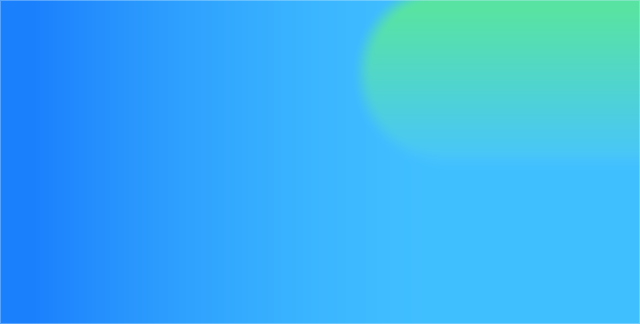
Write a Shadertoy shader that draws this background.

```glsl
// A calm blue backdrop that brightens from left to right, with a soft-edged
// green-to-sky pill running off the top right corner. Built from an eased
// horizontal gradient, a capsule distance function and a faint pale rim.

// Distance to a horizontal capsule that starts at 'start' and runs right forever
float rightwardCapsule(vec2 p, vec2 start, float radius) {
    vec2 q = p - start;
    return length(vec2(min(q.x, 0.0), q.y)) - radius;
}

void mainImage(out vec4 fragColor, in vec2 fragCoord) {
    vec2 uv = fragCoord / iResolution.xy;
    float aspect = iResolution.x / iResolution.y;
    vec2 p = vec2(uv.x * aspect, uv.y);

    // Backdrop: deep blue easing out into light sky blue
    float across = clamp((uv.x - 0.05) / 0.65, 0.0, 1.0);
    float ease = 1.0 - pow(1.0 - across, 1.6);
    vec3 color = mix(vec3(0.106, 0.500, 0.990), vec3(0.252, 0.750, 1.0), ease);

    // Pill: vertical gradient with a blurred outline
    float pill = rightwardCapsule(p, vec2(0.70 * aspect, 0.769), 0.266);
    float down = clamp((0.965 - uv.y) / 0.465, 0.0, 1.0);
    vec3 pillColor = mix(vec3(0.345, 0.890, 0.640), vec3(0.282, 0.772, 0.985), down);
    color = mix(color, pillColor, 1.0 - smoothstep(-0.034, 0.034, pill));

    // Thin pale rim along the canvas border
    vec2 inset = min(p, vec2(aspect, 1.0) - p);
    float rim = 1.0 - smoothstep(0.0, 0.004, min(inset.x, inset.y));
    color = mix(color, vec3(0.80, 0.92, 1.0), 0.5 * rim);

    fragColor = vec4(color, 1.0);
}
```
